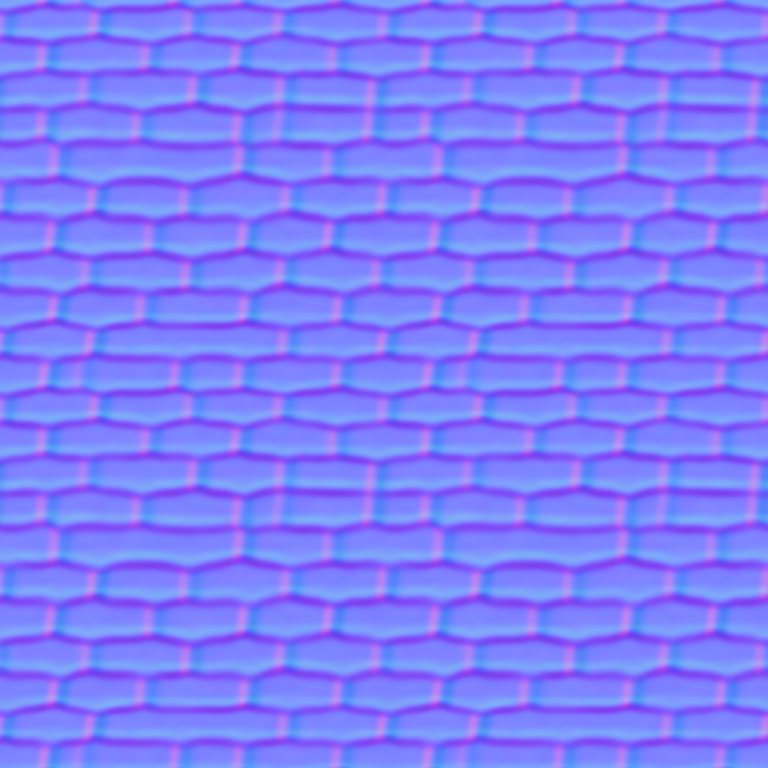
A Shadertoy shader for this texture map:

```glsl
// Tangent-space normal map of a brick wall: a tile of eleven uneven courses, repeated 2 x 2.
// Soft bands along the joints give the slopes of the brick edges; noise and the
// brick corners bend the courses, and a hash shifts, weakens, merges or splits bricks.

const float TILES = 2.0;
const float COURSES = 11.0;
const float BRICKS = 4.0;

// Lengths below are fractions of one tile
const float FIRST_COURSE = 0.021;
const float COURSE_SWELL = 0.011;    // courses are taller mid-tile
const float TOP_WIDTH = 0.0125;
const float BOTTOM_WIDTH = 0.014;
const float BOTTOM_OFFSET = 0.024;
const float RIGHT_WIDTH = 0.0135;
const float LEFT_WIDTH = 0.018;
const float LEFT_OFFSET = 0.030;
const float JOINT_LEAN = 0.012;
const float CORNER_WIDTH = 0.034;

// Slopes of the four brick edges
const float TOP_SLOPE = -0.53;
const float BOTTOM_SLOPE = 0.31;
const float RIGHT_SLOPE = 0.52;
const float LEFT_SLOPE = -0.36;

const float COURSE_WOBBLE = 0.13;    // in course heights
const float CORNER_BOW = 0.10;       // in course heights
const float JOINT_JITTER = 0.16;     // in brick lengths
const float SURFACE_BUMP = 0.07;
const float TAU = 6.2831853;

float hash(vec2 p) {
    return fract(sin(dot(p, vec2(127.1, 311.7))) * 43758.5453);
}

// Value noise that repeats after the given number of cells
float tiledNoise(vec2 p, vec2 period) {
    vec2 cell = floor(p);
    vec2 f = fract(p);
    f = f * f * (3.0 - 2.0 * f);
    vec2 a = mod(cell, period);
    vec2 b = mod(cell + 1.0, period);
    return mix(mix(hash(a), hash(vec2(b.x, a.y)), f.x),
               mix(hash(vec2(a.x, b.y)), hash(b), f.x), f.y);
}

// Signed distance to the nearest whole number
float wrapped(float x) {
    return fract(x + 0.5) - 0.5;
}

float band(float d, float width) {
    return exp(-d * d / (width * width));
}

// Upright joints of one course: x = sideways slope, y = nearness to a joint
vec2 uprightJoints(float x, float course, float height) {
    // Running bond; the odd course count needs one repeated half shift
    float halfShift = mod(course + step(3.5, course), 2.0);
    float start = mix(0.92, 0.48, halfShift);
    bool split = mod(course, 7.0) == 3.0;
    float splitSlot = mod(course - 1.0, 3.0);
    vec2 joints = vec2(0.0);
    for (float k = 0.0; k <= BRICKS; k++) {
        bool extra = k == BRICKS;
        bool merged = mod(course, 5.0) == 4.0 && k == 1.0;
        if (merged || (extra && !split)) continue;

        // A split brick pushes the next joint along
        float slot = extra ? splitSlot + 0.4 : k;
        if (split && k == splitSlot + 1.0) slot += 0.3;
        float seed = hash(vec2(k + 3.0, course + 17.0));
        float wear = hash(vec2(k + 29.0, course + 5.0));
        float joint = (start + slot + JOINT_JITTER * (seed - 0.5)) / BRICKS;
        joint += JOINT_LEAN * (0.5 - height) * (0.3 + wear);

        float strength = extra ? 0.55 : mix(0.75, 1.1, wear);
        float spread = mix(1.15, 0.95, wear);
        float right = band(wrapped(x - joint), RIGHT_WIDTH * spread);
        float left = band(wrapped(x - joint - LEFT_OFFSET), LEFT_WIDTH * spread);
        float near = band(wrapped(x - joint - 0.4 * LEFT_OFFSET), CORNER_WIDTH);
        joints += strength * vec2(RIGHT_SLOPE * right + LEFT_SLOPE * left, near);
    }
    return joints;
}

void mainImage(out vec4 fragColor, in vec2 fragCoord) {
    vec2 uv = fragCoord / iResolution.xy;
    vec2 tile = fract(vec2(uv.x, 1.0 - uv.y) * TILES);

    // Nearest bed joint, counted downwards from the top
    float down = tile.y - FIRST_COURSE;
    down += COURSE_SWELL * sin(TAU * down);
    vec2 wobbleGrid = vec2(8.0, COURSES);
    float level = down * COURSES + COURSE_WOBBLE * (tiledNoise(tile * wobbleGrid, wobbleGrid) - 0.5);
    float bed = floor(level + 0.5);
    float offset = level - bed;

    // Rounded corners bend the bed towards the joint that meets it
    vec2 below = uprightJoints(tile.x, mod(bed, COURSES), offset);
    vec2 above = uprightJoints(tile.x, mod(bed - 1.0, COURSES), offset + 1.0);
    float nearBed = 1.0 - smoothstep(0.2, 0.5, abs(offset));
    offset -= CORNER_BOW * (below.y - above.y) * nearBed;

    // Slopes along the bed, weaker where an upright joint interrupts an edge
    vec2 grid = vec2(12.0, 22.0);
    float unevenness = 0.75 + 0.5 * tiledNoise(tile * grid + 0.5, grid);
    float bottomDistance = wrapped(offset + BOTTOM_OFFSET * COURSES) / COURSES;
    float bottomJoint = offset < 0.0 ? above.y : below.y;
    vec2 slope = vec2(0.0);
    slope.y = TOP_SLOPE * band(offset / COURSES, TOP_WIDTH) * (1.0 - 0.35 * below.y)
            + BOTTOM_SLOPE * band(bottomDistance, BOTTOM_WIDTH) * (1.0 - 0.5 * bottomJoint * nearBed);
    slope.y *= unevenness;

    // Upright joints run a little way into the bed
    slope.x = below.x * smoothstep(-0.1, 0.16, offset)
            + above.x * (1.0 - smoothstep(-0.14, 0.12, offset));

    // Shallow bumps on the brick faces
    vec2 grain = vec2(26.0, 44.0);
    slope += SURFACE_BUMP * (vec2(tiledNoise(tile * grain, grain),
                                  tiledNoise(tile * grain + 7.3, grain)) - 0.5);

    vec3 normal = normalize(vec3(slope + vec2(-0.01, 0.02), 1.0));
    fragColor = vec4(0.5 + 0.5 * normal, 1.0);
}
```
